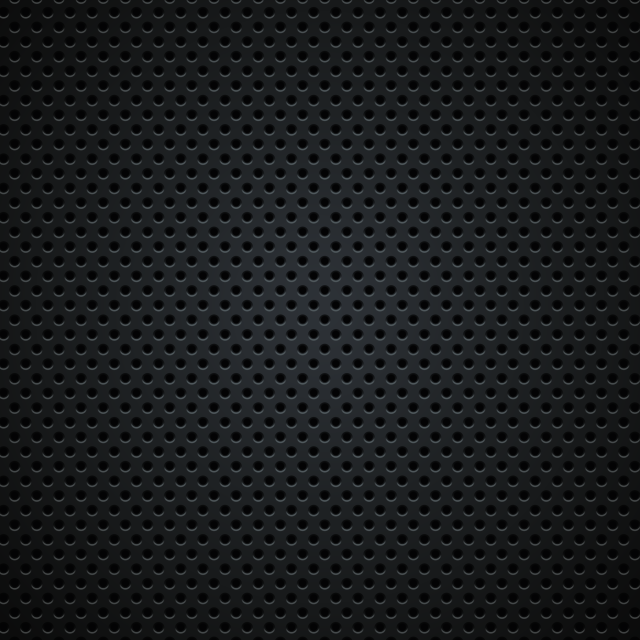
This texture is drawn by a Shadertoy shader. Its source:

```glsl
// Dark perforated metal sheet: staggered round holes with lit lower rims under a soft central glow.

// Soft coverage of a disc: 1 inside, 0 outside, blurred over the given width.
float disc(vec2 p, float radius, float blur) {
    return 1.0 - smoothstep(-blur, blur, length(p) - radius);
}

// Offset from the nearest hole centre; every other row shifts by half a pitch.
vec2 holeOffset(vec2 uv) {
    vec2 pitch = vec2(0.03461, 0.02288);
    vec2 p = uv - vec2(0.3517, 0.6598);
    float row = round(p.y / pitch.y);
    p.x -= 0.5 * pitch.x * mod(row, 2.0);
    return p - pitch * vec2(round(p.x / pitch.x), row);
}

// Sheet colour: blue-grey in the middle, fading to near black in the corners.
vec3 sheetColor(float r) {
    vec3 c = mix(vec3(0.175, 0.192, 0.212), vec3(0.125, 0.138, 0.147), smoothstep(0.0, 0.32, r));
    c = mix(c, vec3(0.080, 0.086, 0.088), smoothstep(0.22, 0.56, r));
    return mix(c, vec3(0.042, 0.043, 0.043), smoothstep(0.46, 0.74, r));
}

void mainImage(out vec4 fragColor, in vec2 fragCoord) {
    vec2 uv = fragCoord / iResolution.xy;
    float pixel = 1.0 / min(iResolution.x, iResolution.y);
    float r = length((uv - vec2(0.5, 0.52)) * vec2(1.0, 0.96));
    vec3 sheet = sheetColor(r);
    vec3 color = sheet;

    vec2 p = holeOffset(uv);
    float up = p.y / max(length(p), 1e-5);

    // Bevel: shaded at the top, close to the sheet tone at the bottom.
    vec3 bevel = sheet * mix(0.95, 0.35, smoothstep(-0.7, 0.8, up));
    color = mix(color, bevel, disc(p, 0.0090, 0.7 * pixel));

    // Light caught by the lower lip, weaker towards the corners.
    float lip = disc(p, 0.0091, 0.7 * pixel) * (1.0 - disc(p - vec2(0.0, 0.0012), 0.0079, 0.0009));
    lip *= smoothstep(0.1, -0.75, up);
    vec3 lipColor = mix(vec3(0.31, 0.345, 0.36), vec3(0.25, 0.26, 0.26), smoothstep(0.2, 0.7, r));
    color = mix(color, lipColor, lip);

    // Black opening, set slightly high within the bevel.
    float opening = disc(p - vec2(0.0, 0.0007), 0.0061, 0.0007 + 0.5 * pixel);
    color = mix(color, vec3(0.012, 0.013, 0.016), opening);

    fragColor = vec4(color, 1.0);
}
```
